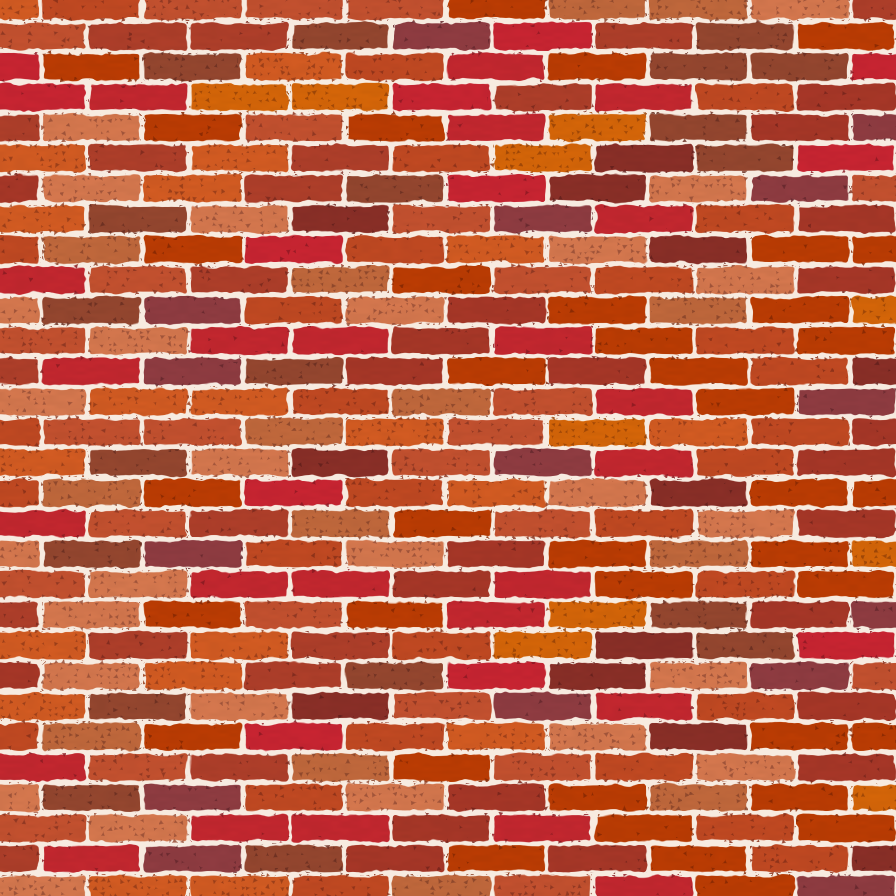
Reproduce this texture procedurally as a WebGL 2 fragment shader.

```glsl
#version 300 es
precision highp float;
// Rough brick wall in running bond with thin pale mortar joints.
// Each brick is a noise-warped rounded box with a hashed palette colour;
// chips are scattered over the coarse bricks and crumble into the joints.

uniform vec2 u_resolution;
out vec4 fragColor;

const float COURSES = 29.42;      // courses over the canvas height
const float BRICK_LENGTH = 3.322; // brick pitch, in course heights

const vec3 MORTAR = vec3(0.97, 0.92, 0.88);
const vec3 CLAY[14] = vec3[14](
  vec3(0.77, 0.14, 0.19), // crimson
  vec3(0.75, 0.15, 0.18), // deep crimson
  vec3(0.53, 0.18, 0.15), // maroon
  vec3(0.55, 0.23, 0.25), // plum
  vec3(0.57, 0.27, 0.18), // brown
  vec3(0.64, 0.21, 0.15), // rust
  vec3(0.67, 0.24, 0.16), // red clay
  vec3(0.74, 0.28, 0.13), // brick orange
  vec3(0.72, 0.23, 0.01), // burnt orange
  vec3(0.82, 0.39, 0.03), // amber
  vec3(0.81, 0.35, 0.13), // orange
  vec3(0.75, 0.31, 0.18), // terracotta
  vec3(0.74, 0.40, 0.23), // tan
  vec3(0.82, 0.46, 0.30)  // salmon
);

float hash(vec2 p) {
  vec3 q = fract(p.xyx * 0.1031);
  q += dot(q, q.yzx + 33.33);
  return fract((q.x + q.y) * q.z);
}

float noise(vec2 p) {
  vec2 i = floor(p), f = fract(p);
  f = f * f * (3.0 - 2.0 * f);
  return mix(mix(hash(i), hash(i + vec2(1, 0)), f.x),
             mix(hash(i + vec2(0, 1)), hash(i + vec2(1, 1)), f.x), f.y);
}

float roundedBox(vec2 p, vec2 halfSize, float radius) {
  vec2 q = abs(p) - halfSize + radius;
  return length(max(q, 0.0)) + min(max(q.x, q.y), 0.0) - radius;
}

// Randomly turned triangular chips, one at most per grid cell
float chips(vec2 p, float density, float blur) {
  float scale = 4.6;
  vec2 cell = floor(p * scale);
  vec2 jitter = vec2(hash(cell + 11.3), hash(cell + 47.9));
  vec2 q = fract(p * scale) - mix(vec2(0.28), vec2(0.72), jitter);
  float turn = 6.2832 * hash(cell + 83.1);
  q = mat2(cos(turn), -sin(turn), sin(turn), cos(turn)) * q;
  float size = mix(0.08, 0.21, hash(cell + 129.7));
  float d = max(abs(q.x) * 0.87 + q.y * 0.4, -q.y) - size;
  float edge = blur * scale;
  return step(hash(cell + 5.7), density) * (1.0 - smoothstep(-edge, edge, d));
}

// Some courses share their order of colours
float courseSeed(float row) {
  if (row > 6.0 && mod(row + 1.0, 8.0) < 5.0) return mod(row, 8.0) + 40.0;
  return row > 3.0 ? mod(row, 16.0) : row;
}

void main() {
  vec2 uv = gl_FragCoord.xy / u_resolution.y;
  float blur = 0.75 * COURSES / u_resolution.y;

  // Courses count from the top; p is measured in course heights
  vec2 p = vec2(uv.x, 1.0 - uv.y) * COURSES + vec2(0.0, 0.31);
  float row = floor(p.y);
  float along = p.x / BRICK_LENGTH - (mod(row, 2.0) < 0.5 ? 0.404 : 0.865);
  vec2 brick = vec2(floor(along) + 3.0, row);
  vec2 local = (vec2(fract(along), fract(p.y)) - 0.5) * vec2(BRICK_LENGTH, 1.0);

  // Wavy outline with finer nicks, different for every brick
  vec2 seed = p + brick * vec2(7.3, 13.7);
  float d = roundedBox(local, vec2(BRICK_LENGTH * 0.5 - 0.075, 0.423), 0.08);
  d += 0.11 * (noise(seed * 2.1) - 0.5) + 0.06 * (noise(seed * 6.5) - 0.5);

  // Flat clay colour with a faint grain
  float pick = hash(vec2(brick.x * 3.0 + 17.0, courseSeed(row) * 5.0 + 29.0));
  vec3 clay = CLAY[min(int(pick * 14.0), 13)];
  float coarse = smoothstep(0.19, 0.38, clay.g);
  clay *= 0.98 + 0.04 * noise(p * vec2(3.0, 9.0));
  vec3 color = mix(clay, MORTAR, smoothstep(-blur, blur, d));

  // Chips thicken towards the rim and spill a little over the joint
  float rim = smoothstep(-0.16, 0.0, d);
  float density = (0.04 + 0.42 * coarse + 0.16 * rim) * step(d, 0.07);
  color = mix(color, clay * vec3(0.72, 0.66, 0.7), 0.85 * chips(p, density, blur));

  fragColor = vec4(color, 1.0);
}
```
